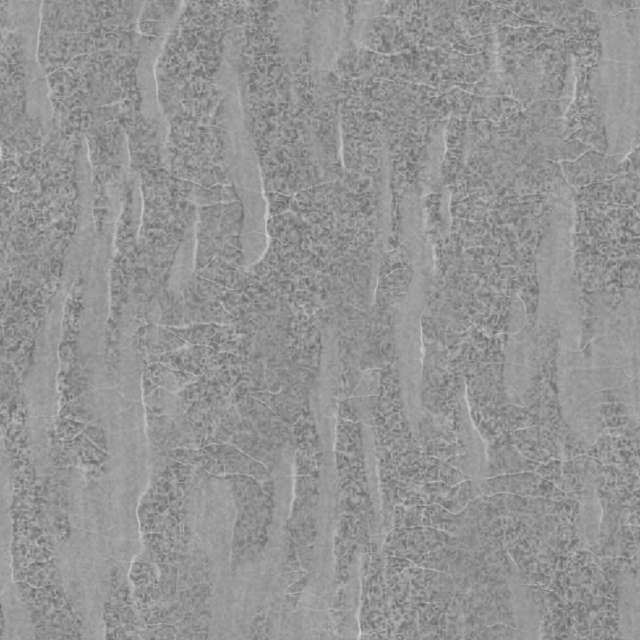
Reproduce this texture procedurally as a WebGL 1 fragment shader.

```glsl
precision highp float;
// Grey tree bark: rough, grainy plates split by smooth upright strips.
// Stretched, warped noise lays out the strips, ridged noise makes the grain,
// and warped cell borders make the thin pale cracks.
uniform vec2 u_resolution;

const vec3 PLATE_GREY = vec3(0.566);
const vec3 STRIP_GREY = vec3(0.607);

float hash(vec2 p) {
  vec3 q = fract(p.xyx * 0.1031);
  q += dot(q, q.yzx + 33.33);
  return fract((q.x + q.y) * q.z);
}

vec2 hash2(vec2 p) {
  return vec2(hash(p), hash(p + 71.7));
}

float noise(vec2 p) {
  vec2 cell = floor(p);
  vec2 f = fract(p);
  f = f * f * (3.0 - 2.0 * f);
  float low = mix(hash(cell), hash(cell + vec2(1.0, 0.0)), f.x);
  float high = mix(hash(cell + vec2(0.0, 1.0)), hash(cell + 1.0), f.x);
  return mix(low, high, f.y);
}

float ridged(vec2 p) {
  return 1.0 - abs(2.0 * noise(p) - 1.0);
}

// Shifts a point by smooth noise of the given frequency.
vec2 warp(vec2 p, float frequency, vec2 amount) {
  vec2 q = p * frequency;
  return p + amount * (vec2(noise(q + 13.0), noise(q + 57.0)) - 0.5);
}

// Height of the bark: high along narrow, tapering upright strips.
float stripField(vec2 p) {
  return 0.6 * noise(p * vec2(24.0, 4.6) + 5.0)
       + 0.4 * noise(p * vec2(47.0, 10.5) + 40.0);
}

float stripMask(float field, float softness) {
  return smoothstep(0.57 - softness, 0.57 + softness, field);
}

// Gap between the two nearest cell centres: 0 on a cell border.
float cellBorder(vec2 p) {
  vec2 cell = floor(p);
  float nearest = 8.0;
  float second = 8.0;
  for (int y = -1; y <= 1; y++) {
    for (int x = -1; x <= 1; x++) {
      vec2 neighbour = cell + vec2(float(x), float(y));
      float d = length(neighbour + hash2(neighbour) - p);
      second = min(second, max(nearest, d));
      nearest = min(nearest, d);
    }
  }
  return second - nearest;
}

// Pale broken lines along cell borders.
float cracks(vec2 p, vec2 scale, float width, float seed) {
  float line = 1.0 - smoothstep(0.0, width, cellBorder(p * scale + seed));
  return line * smoothstep(0.48, 0.72, noise(p * 17.0 + seed));
}

void main() {
  vec2 uv = gl_FragCoord.xy / min(u_resolution.x, u_resolution.y);
  vec2 bent = warp(uv, 4.5, vec2(0.055, 0.05));
  vec2 jagged = warp(bent, 42.0, vec2(0.009, 0.016));
  jagged = warp(jagged, 100.0, vec2(0.005));

  // Strips fade out softly, with a lit rim on one side and shade beyond it
  float field = stripField(jagged);
  float strip = stripMask(field, 0.085);
  float edge = stripMask(field, 0.04);
  float relief = edge - stripMask(stripField(jagged + vec2(0.004, -0.002)), 0.04);
  float rimStrength = 1.4 * smoothstep(0.3, 0.75, noise(uv * vec2(24.0, 13.0) + 90.0));
  float rim = rimStrength * (0.11 * max(relief, 0.0) + 0.05 * min(relief, 0.0));

  // Grain on the plates, weaker where they are worn smooth
  float wear = smoothstep(0.25, 0.6, noise(bent * vec2(19.0, 12.0) + 21.0));
  float rough = (1.0 - 0.75 * strip) * mix(0.6, 1.0, wear);
  vec2 grainPoint = warp(uv, 75.0, vec2(0.008));
  float grain = 0.14 * (ridged(grainPoint * 145.0) - 0.69)
              + 0.15 * (noise(uv * 245.0 + 9.0) - 0.5);

  // Fine upright streaks on the strips, broad tone over everything
  float streaks = 0.045 * (noise(bent * vec2(150.0, 18.0)) - 0.5)
                + 0.045 * (noise(uv * 230.0 + 31.0) - 0.5);
  float tone = 0.022 * (noise(uv * vec2(7.0, 4.0) + 3.0) - 0.5);

  // Short level cracks, shaded below, and fewer upright ones
  vec2 levelScale = vec2(11.0, 25.0);
  float level = cracks(jagged, levelScale, 0.12, 17.0);
  float levelShade = cracks(jagged + vec2(0.0, 0.004), levelScale, 0.12, 17.0);
  float upright = cracks(jagged, vec2(21.0, 6.0), 0.1, 64.0);
  float crack = 0.085 * level - 0.04 * levelShade + 0.05 * upright;

  vec3 colour = mix(PLATE_GREY, STRIP_GREY, strip);
  colour += grain * rough + streaks * strip + tone + rim;
  colour += crack * (1.0 - 0.6 * strip);
  gl_FragColor = vec4(clamp(colour, 0.0, 1.0), 1.0);
}
```
